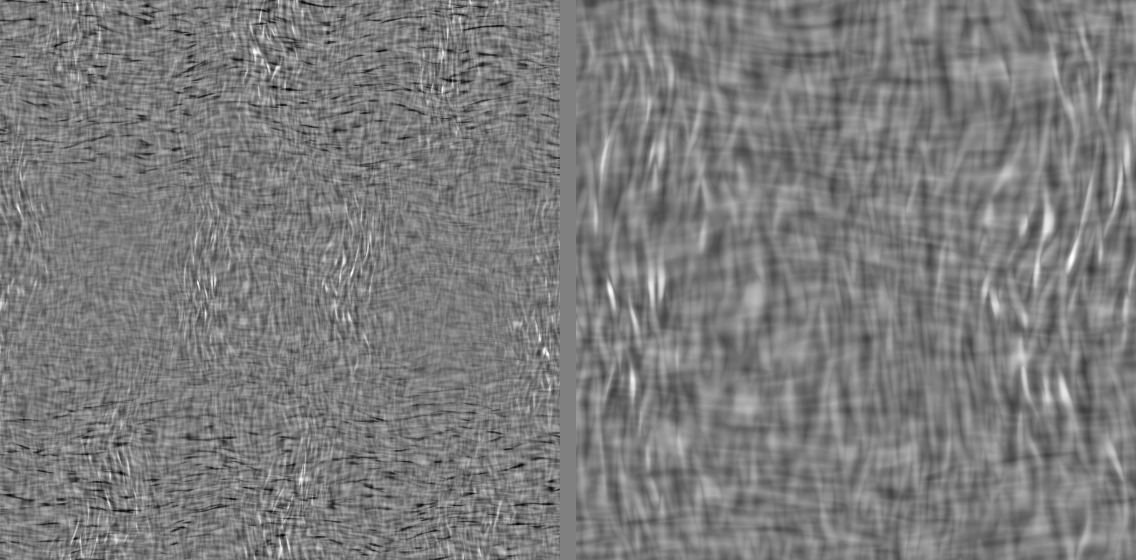
Left, the full canvas; right, a detail of the centre.
A Shadertoy shader for this texture:

```glsl
float hash(vec2 p) {
    vec3 q = fract(p.xyx * 0.1031);
    q += dot(q, q.yzx + 33.33);
    return fract((q.x + q.y) * q.z);
}

float cornerSlope(vec2 cell, vec2 offset) {
    float angle = 6.2832 * hash(cell);
    return dot(vec2(cos(angle), sin(angle)), offset);
}

float gradientNoise(vec2 p) {
    vec2 i = floor(p), f = p - i;
    vec2 u = f * f * f * (f * (f * 6.0 - 15.0) + 10.0);
    vec2 e = vec2(1, 0);
    return mix(mix(cornerSlope(i, f), cornerSlope(i + e.xy, f - e.xy), u.x),
               mix(cornerSlope(i + e.yx, f - e.yx), cornerSlope(i + 1.0, f - 1.0), u.x), u.y);
}

// Thin line along the zero crossings of the noise
float thread(vec2 p) {
    return 1.0 - smoothstep(0.0, 0.13, abs(gradientNoise(p)));
}

// Upright tufts, wrapped at the edges and paired by a half turn
float tufts(vec2 p) {
    vec2 centers[5] = vec2[5](vec2(-0.03, 0.42), vec2(-0.36, 0.46),
        vec2(0.29, 0.36), vec2(-0.47, 0.11), vec2(-0.13, 0.0));
    float sum = 0.0;
    for (int i = 0; i < 10; i++) {
        vec2 c = centers[i / 2] * (i % 2 == 0 ? 1.0 : -1.0);
        vec2 d = (fract(p - c + 0.5) - 0.5) * vec2(21, 8);
        sum += exp(-dot(d, d));
    }
    return min(sum, 1.2);
}

void mainImage(out vec4 fragColor, in vec2 fragCoord) {
    vec2 uv = fragCoord / iResolution.xy;
    vec2 p = uv - 0.5;

    // Gentle bending of both fibre directions
    vec2 bend = vec2(gradientNoise(uv * vec2(9, 7) + 40.0),
                     gradientNoise(uv * vec2(6, 9) + 70.0));
    vec2 w = uv + 0.022 * bend;

    // Regions of strong and calm fibres
    float tuft = tufts(p + 0.03 * bend);
    float middle = exp(-dot(p * vec2(4.5, 2.6), p * vec2(4.5, 2.6)));
    vec2 left = (p - vec2(-0.29, 0.1)) * 7.5;
    vec2 right = (p + vec2(-0.29, 0.1)) * 7.5;
    float calm = exp(-dot(left, left)) + exp(-dot(right, right));
    float bands = smoothstep(0.08, 0.36, abs(p.y) + 0.12 * bend.y);

    // Pale upright fibres: two leaning layers
    float upright = max(gradientNoise(vec2(w.x + 0.13 * w.y, w.y) * vec2(145, 36) + 11.0),
                        gradientNoise(vec2(w.x - 0.13 * w.y, w.y) * vec2(145, 36) + 303.0)) - 0.13;
    // Dark level fibres: two slanting layers
    float level = min(gradientNoise(vec2(w.x, w.y + 0.09 * w.x) * vec2(34, 150) + 517.0),
                      gradientNoise(vec2(w.x, w.y - 0.09 * w.x) * vec2(34, 150) + 729.0)) + 0.13;

    float grey = 0.485;
    grey += upright * (0.2 + 0.08 * middle + 0.19 * tuft - 0.09 * calm);
    grey += level * (0.16 + 0.13 * bands - 0.04 * calm);

    // Long broken threads
    float pale = thread(w * vec2(36, 8) + 150.0) * smoothstep(-0.05, 0.35, upright);
    float dark = thread(w * vec2(6, 32) + 260.0) * smoothstep(-0.05, 0.35, -level);
    grey += 0.33 * pale * (tuft + 0.15 * middle);
    grey -= 0.24 * dark * (0.1 + bands);

    // Fine weave grain
    grey += 0.05 * gradientNoise(uv * vec2(190, 110) + 900.0);

    fragColor = vec4(vec3(clamp(grey, 0.0, 1.0)), 1.0);
}
```
